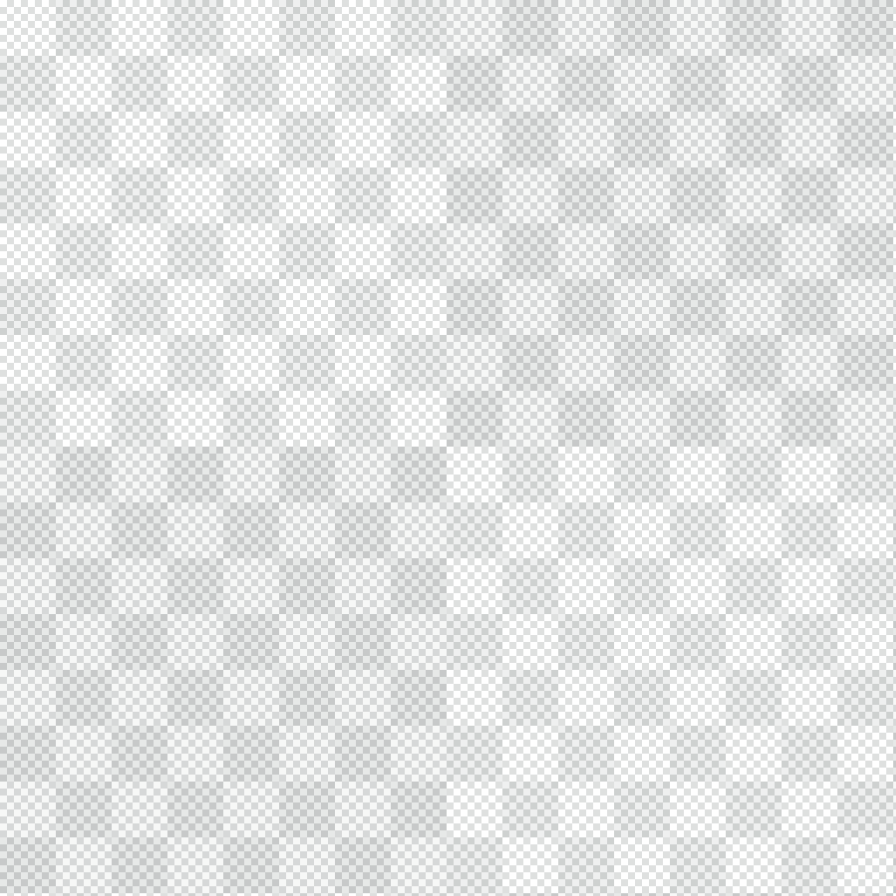
Reproduce this pattern procedurally as a Shadertoy shader.

```glsl
// Square wave of unit half-period, +1 first, box filtered over one pixel
vec2 squareWave(vec2 x, float pixel) {
    vec2 edge = 0.5 - abs(mod(x + 0.5, 2.0) - 1.0);
    return clamp(2.0 * edge / pixel, -1.0, 1.0);
}

// Coverage of the dark squares: 0 on light, 1 on dark
float darkChecker(vec2 p, float cellsPerUnit, float pixel) {
    vec2 wave = squareWave(p * cellsPerUnit, pixel * cellsPerUnit);
    return 0.5 - 0.5 * wave.x * wave.y;
}

void mainImage(out vec4 fragColor, in vec2 fragCoord) {
    // Measure from the upper left; just over 16 tiles span the canvas
    float pixel = 16.05 / iResolution.y;
    vec2 p = vec2(fragCoord.x, iResolution.y - fragCoord.y) * pixel;

    // Three nested checkers: small squares, tiles, and blocks of 8 by 8 tiles
    float shade = 0.125 * darkChecker(p, 8.0, pixel)
                + 0.060 * darkChecker(p, 1.0, pixel)
                + 0.030 * darkChecker(p, 0.125, pixel);

    // Slightly cool grey in the shaded parts
    vec3 color = 1.0 - shade * vec3(1.03, 0.98, 0.99);
    fragColor = vec4(color, 1.0);
}
```
